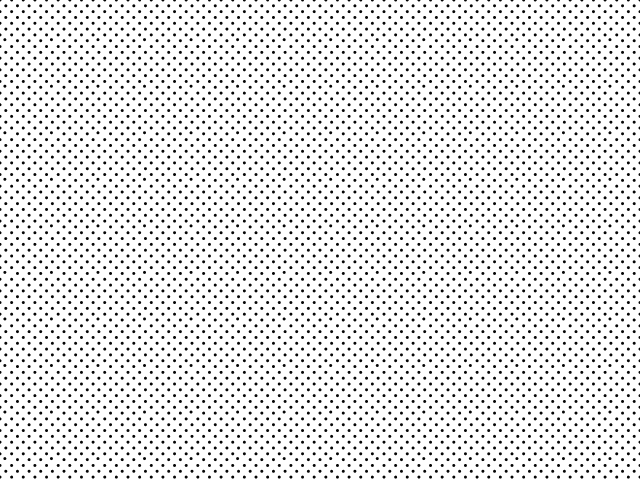
This pattern is drawn by a WebGL 1 fragment shader. Its source:

```glsl
precision highp float;

uniform vec2 u_resolution;

// Signed distance to the dots on the cell corners
float cornerDots(vec2 p, float radius) {
  return length(fract(p + 0.5) - 0.5) - radius;
}

// Signed distance to the dots in the cell centres; one per 4x4 block sits off-centre
float centreDots(vec2 p, float radius) {
  vec2 blockCell = mod(floor(p) + 0.5, 4.0);
  vec2 fromOddCell = abs(blockCell - vec2(0.5, 3.5));
  float isOdd = step(max(fromOddCell.x, fromOddCell.y), 0.5);
  vec2 shift = isOdd * vec2(-0.08, -0.09);
  return length(fract(p) - 0.5 - shift) - radius;
}

void main() {
  // 55 cells across the width, counted from the top left corner
  float cellsPerPixel = 55.0 / u_resolution.x;
  vec2 p = vec2(gl_FragCoord.x, u_resolution.y - gl_FragCoord.y) * cellsPerPixel;

  float dist = min(cornerDots(p, 0.125), centreDots(p, 0.125));

  // Edge smoothed over one pixel
  float ink = clamp(0.5 - dist / cellsPerPixel, 0.0, 1.0);
  gl_FragColor = vec4(mix(vec3(1.0), vec3(0.015), ink), 1.0);
}
```
